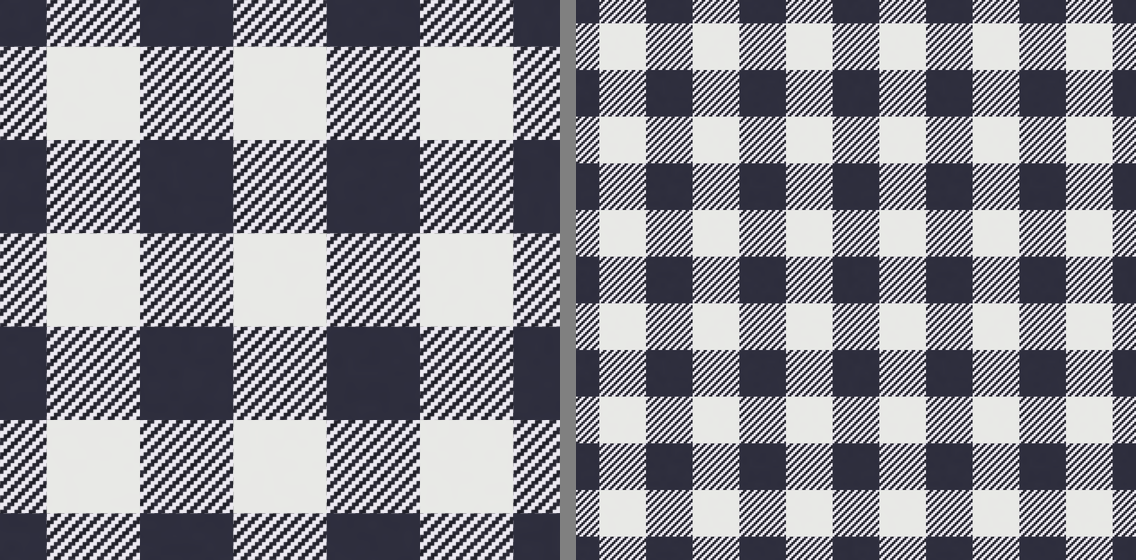
Left: one tile. Right: repeated 2 by 2.
Give the GLSL for this pattern, as a three.js fragment shader.

```glsl
// Draws a navy and off-white gingham check with stepped diagonal twill in the half-tone squares.
varying vec2 vUv;

const float REPEATS = 3.0;           // pairs of squares across and down
const float STRIPES = 39.0;          // twill stripes across the canvas
const float STEPS_PER_STRIPE = 4.0;  // rows before the twill comes round again
const float ROWS = STRIPES * STEPS_PER_STRIPE;
const float LIGHT_HALF = 0.257;      // half width of a light dash, in stripes
const float SOFT = 0.0015;           // half width of soft edges, in canvas units

const vec3 NAVY = vec3(0.18, 0.18, 0.24);
const vec3 OFF_WHITE = vec3(0.91, 0.912, 0.902);
const vec3 YARN_BLACK = vec3(0.105, 0.105, 0.135);
const vec3 YARN_NAVY = vec3(0.19, 0.185, 0.235);
const vec3 YARN_WHITE = vec3(0.925, 0.915, 0.945);

float hash(vec2 p) {
  vec3 q = fract(vec3(p.xyx) * 0.1031);
  q += dot(q, q.yzx + 33.33);
  return fract((q.x + q.y) * q.z);
}

// Value noise that wraps after the given number of cells
float wrapNoise(vec2 uv, vec2 cells) {
  vec2 p = uv * cells;
  vec2 i = floor(p);
  vec2 f = fract(p);
  f = f * f * (3.0 - 2.0 * f);
  float a = hash(mod(i, cells));
  float b = hash(mod(i + vec2(1.0, 0.0), cells));
  float c = hash(mod(i + vec2(0.0, 1.0), cells));
  float d = hash(mod(i + vec2(1.0, 1.0), cells));
  return mix(mix(a, b, f.x), mix(c, d, f.x), f.y);
}

float softEdge(float dist, float soft) {
  return smoothstep(-soft, soft, dist);
}

// 1 inside the light half of each repeat, 0 in the dark half
float lightBand(float t, float repeats, float soft) {
  float dist = (0.25 - abs(fract(t * repeats) - 0.5)) / repeats;
  return softEdge(dist, soft);
}

// One row of light and dark dashes, shifted along by its row number
float dashRow(float x, float row, float soft) {
  float phase = fract(x * STRIPES - row / STEPS_PER_STRIPE);
  return softEdge((LIGHT_HALF - abs(phase - 0.5)) / STRIPES, soft);
}

// Rows stacked into a staircase rising to the right
float twill(vec2 uv, float soft) {
  float y = uv.y * ROWS;
  float seam = floor(y + 0.5);
  float below = dashRow(uv.x, seam - 1.0, soft);
  float above = dashRow(uv.x, seam, soft);
  return mix(below, above, softEdge((y - seam) / ROWS, soft));
}

void main() {
  float warp = lightBand(vUv.x, REPEATS, SOFT * 0.7);
  float weft = lightBand(vUv.y, REPEATS, SOFT * 0.7);

  // Half-tone squares, with slight unevenness in the dark yarn
  float wear = wrapNoise(vUv, vec2(ROWS));
  vec3 darkYarn = mix(YARN_BLACK, YARN_NAVY, wear);
  vec3 woven = mix(darkYarn, YARN_WHITE, twill(vUv, SOFT));

  // Solid squares, very faintly mottled
  float mottle = (wrapNoise(vUv, vec2(48.0)) - 0.5) * 0.008;
  vec3 darkSide = mix(NAVY + mottle, woven, weft);
  vec3 lightSide = mix(woven, OFF_WHITE + mottle * 0.5, weft);

  gl_FragColor = vec4(mix(darkSide, lightSide, warp), 1.0);
}
```
